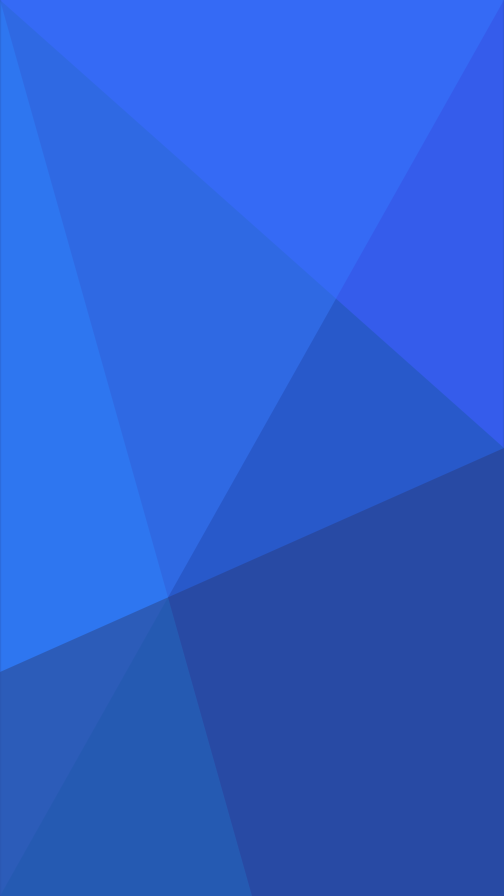
Write a Shadertoy shader that draws this background.

```glsl
// Flat blue facets: four straight creases cut the canvas into polygons.
// Each crease is a signed distance to a line, turned into a smooth mask,
// and the masks blend the facet colours from top to bottom.

#define CREASE_SOFTNESS 0.7   // half width of a crease blend, in pixels
#define RIM_WIDTH 0.0025      // dark rim on both sides, share of the width
#define RIM_STRENGTH 0.25

const vec3 SKY_TOP     = vec3(0.208, 0.414, 0.960);
const vec3 SKY_RIGHT   = vec3(0.208, 0.360, 0.920);
const vec3 SKY_LEFT    = vec3(0.180, 0.463, 0.941);
const vec3 MID_LIGHT   = vec3(0.186, 0.413, 0.890);
const vec3 MID_DARK    = vec3(0.157, 0.349, 0.792);
const vec3 BASE_LEFT   = vec3(0.172, 0.361, 0.724);
const vec3 BASE_WEDGE  = vec3(0.147, 0.353, 0.700);
const vec3 BASE_RIGHT  = vec3(0.157, 0.290, 0.643);
const vec3 RIM_COLOUR  = vec3(0.157, 0.290, 0.643);

// Mask that is 1 on the left of the line running from a to b.
// Points are given as shares of the canvas, distance is in canvas heights.
float leftOf(vec2 uv, vec2 a, vec2 b) {
    vec2 scale = vec2(iResolution.x / iResolution.y, 1.0);
    vec2 along = normalize((b - a) * scale);
    float dist = dot((uv - a) * scale, vec2(-along.y, along.x));
    float blur = CREASE_SOFTNESS / iResolution.y;
    return smoothstep(-blur, blur, dist);
}

void mainImage(out vec4 fragColor, in vec2 fragCoord) {
    vec2 uv = fragCoord / iResolution.xy;

    // Creases
    float aboveDiagonal = leftOf(uv, vec2(0.0, 0.0), vec2(1.0, 1.0));
    float aboveSlope    = leftOf(uv, vec2(0.0, 1.0), vec2(1.0, 0.5));
    float aboveBase     = leftOf(uv, vec2(0.0, 0.25), vec2(1.0, 0.5));
    float leftOfSteep   = leftOf(uv, vec2(0.5, 0.0), vec2(0.0, 1.0));

    // Upper facets
    vec3 sky = mix(SKY_RIGHT, SKY_TOP, aboveDiagonal);
    vec3 middle = mix(MID_DARK, MID_LIGHT, aboveDiagonal);
    vec3 upper = mix(mix(middle, sky, aboveSlope), SKY_LEFT, leftOfSteep);

    // Lower facets
    vec3 corner = mix(BASE_WEDGE, BASE_LEFT, aboveDiagonal);
    vec3 lower = mix(BASE_RIGHT, corner, leftOfSteep);

    vec3 colour = mix(lower, upper, aboveBase);

    // Faint side rims
    float rimDistance = min(uv.x, 1.0 - uv.x);
    float rim = 1.0 - smoothstep(0.5 * RIM_WIDTH, 1.5 * RIM_WIDTH, rimDistance);
    colour = mix(colour, RIM_COLOUR, RIM_STRENGTH * rim);

    fragColor = vec4(colour, 1.0);
}
```
